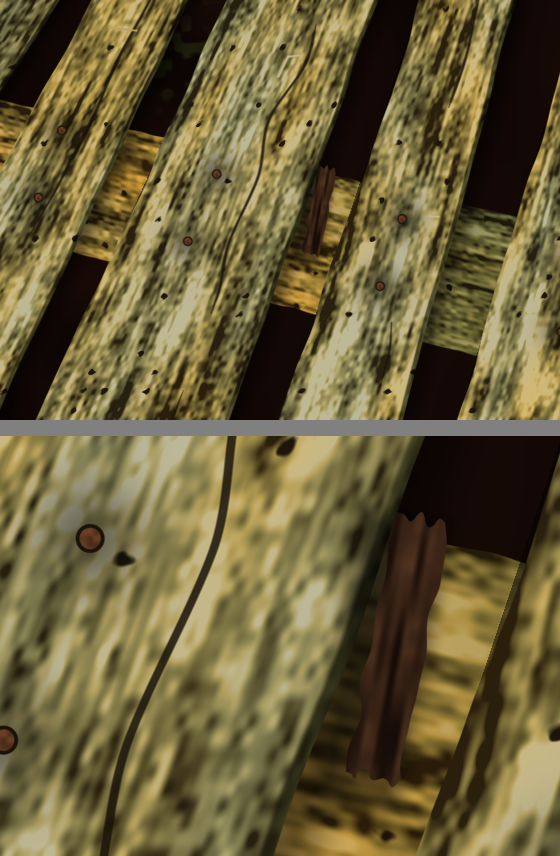
Top: the whole. Bottom: its middle third, enlarged.
Reproduce this texture procedurally as a Shadertoy shader.

```glsl
// Weathered, lichen-stained planks fanning over a cross rail, with dark gaps between them.

const vec3 GAP = vec3(0.065, 0.027, 0.018);
const vec3 SOOT = vec3(0.16, 0.12, 0.06);
const vec3 BARK = vec3(0.31, 0.27, 0.15);
const vec3 OLIVE = vec3(0.44, 0.40, 0.24);
const vec3 STRAW = vec3(0.57, 0.52, 0.33);
const vec3 OCHRE = vec3(0.72, 0.63, 0.39);
const vec3 LICHEN = vec3(0.78, 0.72, 0.58);
const vec3 RUST = vec3(0.36, 0.21, 0.12);

// Edge positions per plank: left at top, left at bottom, right at top, right at bottom
const int PLANKS = 5;
const vec4 EDGES[PLANKS] = vec4[](
    vec4(-0.40, -1.00, 0.139, -0.48), vec4(0.220, -0.313, 0.448, -0.013),
    vec4(0.542, 0.090, 0.899, 0.547), vec4(1.002, 0.668, 1.229, 0.958),
    vec4(1.385, 1.089, 1.72, 1.48));

// Loose straws as segments: start, end
const int STRAWS = 4;
const vec4 STRAW_ENDS[STRAWS] = vec4[](
    vec4(0.26, 0.934, 0.325, 0.927), vec4(0.663, 0.818, 0.686, 0.865),
    vec4(0.686, 0.865, 0.712, 0.868), vec4(1.024, 0.485, 1.044, 0.484));

float hash(vec2 p) {
    vec3 q = fract(vec3(p.xyx) * 0.1031);
    q += dot(q, q.yzx + 33.33);
    return fract((q.x + q.y) * q.z);
}

float noise(vec2 p) {
    vec2 i = floor(p), f = fract(p);
    f = f * f * (3.0 - 2.0 * f);
    return mix(mix(hash(i), hash(i + vec2(1, 0)), f.x),
               mix(hash(i + vec2(0, 1)), hash(i + vec2(1, 1)), f.x), f.y);
}

float centered(vec2 p) { return noise(p + 40.0) - 0.5; }

float cover(float d, float px) { return smoothstep(-px, px, d); }

float segment(vec2 p, vec2 a, vec2 b) {
    vec2 ap = p - a, ab = b - a;
    return length(ap - ab * clamp(dot(ap, ab) / dot(ab, ab), 0.0, 1.0));
}

vec3 woodRamp(float tone) {
    float s = (tone + 1.31) / 0.78;
    vec3 c = mix(SOOT, BARK, clamp(s + 1.0, 0.0, 1.0));
    c = mix(c, OLIVE, clamp(s, 0.0, 1.0));
    c = mix(c, STRAW, clamp(s - 1.0, 0.0, 1.0));
    c = mix(c, OCHRE, clamp(s - 2.0, 0.0, 1.0));
    return mix(c, LICHEN, clamp(s - 3.0, 0.0, 1.0));
}

// g.x runs across the grain, g.y along it
vec3 wood(vec2 g, float wear, float shade) {
    g.x += 0.02 * centered(g * vec2(5.0, 3.0));
    float tone = shade + 2.2 * centered(g * vec2(9.0, 3.0))
        + 2.6 * centered(g * vec2(55.0, 3.5)) + 2.6 * centered(g * vec2(120.0, 10.0))
        + 2.4 * centered(g * vec2(130.0, 75.0)) + wear * centered(g * vec2(32.0, 15.0));
    vec3 tint = mix(vec3(0.92, 1.0, 1.08), vec3(1.07, 1.0, 0.74), noise(g * vec2(14.0, 4.0) + 7.0));
    vec3 c = woodRamp(tone) * tint;
    // Scattered dark crumbs
    vec2 cell = floor(g * 22.0), spot = fract(g * 22.0) - 0.5;
    float crumb = smoothstep(0.2, 0.08, length(spot) + 0.15 * centered(g * 150.0));
    return mix(c, SOOT * 0.7, crumb * step(0.91, hash(cell + 3.0)));
}

vec3 nail(vec3 c, vec2 d, float px) {
    float r = length(d);
    c *= 1.0 - 0.45 * exp(-dot(d, d) * vec2(1500.0, 500.0).y);
    c = mix(c, SOOT * 0.6, cover(0.0115 - r, px));
    return mix(c, RUST * (0.8 + 0.4 * noise(d * 200.0)), cover(0.0085 - r, px));
}

void mainImage(out vec4 fragColor, in vec2 fragCoord) {
    float px = 1.0 / iResolution.y;
    vec2 p = fragCoord * px;

    // Gap with faint foliage
    float leaves = smoothstep(0.55, 0.8, noise(p * 45.0)) * smoothstep(0.2, 0.0, distance(p, vec2(0.43, 0.87)));
    vec3 color = GAP * (0.6 + 0.8 * noise(p * 6.0)) + vec3(0.07, 0.10, 0.03) * leaves;

    // Cross rail
    float rough = 0.006 * centered(p * 30.0);
    float rail = cover(0.76 - 0.2245 * p.x - p.y + rough, px) * cover(p.y - 0.444 + 0.256 * p.x + rough, px);
    vec3 railWood = wood(vec2(p.y + 0.24 * p.x, p.x) + 9.0, 2.2, -0.55);
    railWood *= mix(vec3(1.05, 0.92, 0.65), vec3(0.75, 0.80, 0.75), smoothstep(0.6, 1.1, p.x));
    color = mix(color, railWood, rail);

    // Planks
    for (int i = 0; i < PLANKS; i++) {
        float id = float(i);
        vec4 e = EDGES[i];
        float left = mix(e.y, e.x, p.y), right = mix(e.w, e.z, p.y);
        float u = (p.x - left) / (right - left);
        vec2 g = vec2(u * 0.5 * (e.z + e.w - e.x - e.y), p.y) + id * 17.0;
        float inLeft = p.x - left + 0.012 * centered(vec2(p.y * 9.0, id));
        float inRight = right - p.x + 0.008 * centered(vec2(p.y * 8.0, id + 5.0));
        float shadow = smoothstep(-0.06, 0.0, inRight) * step(0.0, p.x - left);
        color *= 1.0 - 0.5 * shadow;

        vec3 c = wood(g, 2.0 + 0.35 * id, 0.15 - 0.75 * smoothstep(0.55, 1.0, p.y));
        // Split along the grain
        float splitAt = 0.53 + 0.17 * hash(vec2(id, 4.0)) + 0.14 * centered(vec2(p.y * 7.0, id));
        float split = 0.0035 * smoothstep(0.3, 0.6, noise(vec2(p.y * 6.0, id + 2.0)));
        c = mix(c, SOOT * 0.6, 0.85 * cover(split - abs(u - splitAt) * (right - left), 1.3 * px) * step(0.0005, split));
        // Nails over the rail
        for (int k = 0; k < 2; k++) {
            float y = 0.6 - 0.06 * (e.x + e.y + e.z + e.w) + 0.16 * float(k) - 0.05;
            float across = 0.3 + 0.2 * hash(vec2(id, float(k) + 8.0));
            c = nail(c, p - vec2(mix(mix(e.y, e.x, y), mix(e.w, e.z, y), across), y), px);
        }
        // Shaded side face
        c *= mix(vec3(0.42, 0.44, 0.38), vec3(1.0), smoothstep(0.008, 0.014, inRight));
        color = mix(color, c, cover(inLeft, px) * cover(inRight, px));
    }

    // Broken stick lying on the rail
    vec2 axis = normalize(vec2(0.037, 0.205)), q = p - vec2(0.7595, 0.4975);
    vec2 s = vec2(dot(q, vec2(axis.y, -axis.x)), dot(q, axis));
    color *= 1.0 - 0.55 * smoothstep(0.03, 0.0, max(abs(s.x + 0.012) - 0.02, abs(s.y + 0.01) - 0.1));
    float edge = min(0.021 - abs(s.x) + 0.008 * centered(s * 35.0), 0.104 - abs(s.y) + 0.014 * centered(s * 130.0));
    float fibre = noise(s * vec2(170.0, 14.0)) * (0.7 + 0.3 * noise(s * 90.0));
    color = mix(color, mix(vec3(0.08, 0.04, 0.025), vec3(0.33, 0.21, 0.13), fibre), cover(edge, px));

    // Loose straws
    for (int i = 0; i < STRAWS; i++) {
        float d = segment(p, STRAW_ENDS[i].xy, STRAW_ENDS[i].zw);
        color = mix(color, mix(OCHRE, LICHEN, min(float(i), 1.0)), cover(0.0022 - d, px));
    }
    fragColor = vec4(color, 1.0);
}
```
